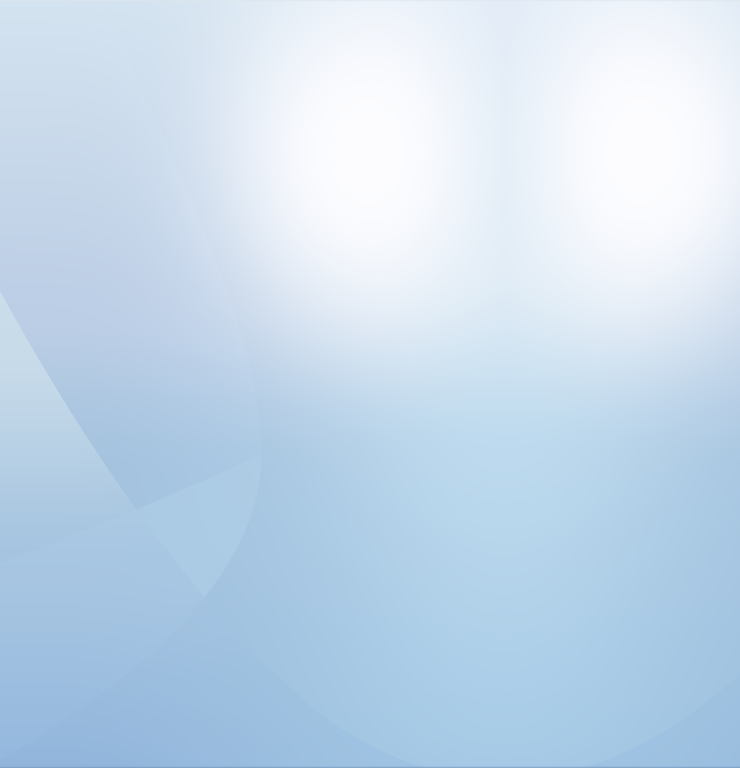
Give the GLSL for this background, as a Shadertoy shader.

```glsl
// Blend four colours down the canvas; depth is 0 at the top, 1 at the bottom.
vec3 ramp(vec3 top, vec3 upper, vec3 lower, vec3 bottom, float a, float b, float depth) {
    vec3 color = mix(top, upper, clamp(depth / a, 0.0, 1.0));
    color = mix(color, lower, smoothstep(a, b, depth));
    return mix(color, bottom, clamp((depth - b) / (1.0 - b), 0.0, 1.0));
}

// Soft oval light with a broad bright core.
float ovalGlow(vec2 offset, vec2 radius) {
    return exp(-pow(length(offset / radius), 2.6));
}

// Right-hand boundary of the curved leaf at height y.
float leafEdge(float y) {
    float rise = y - 0.408;
    float above = sqrt(0.01166 + 0.269 * rise * rise) - 0.108;
    float below = 2.23 * rise * rise;
    return 0.353 - (rise > 0.0 ? above : below);
}

// Upper boundary of the sweeping bowl at position x.
float bowlEdge(float x) {
    float across = x - 0.682;
    return -0.0156 + 1.369 * across * across + 0.014 * sin(7.0 * min(x, 0.4488));
}

void mainImage(out vec4 fragColor, in vec2 fragCoord) {
    vec2 uv = fragCoord / iResolution.xy;
    float depth = 1.0 - uv.y;
    float soft = 1.2 / iResolution.y;
    float fold = abs(uv.x - 0.682);

    // Cool sides and a paler central column
    vec3 side = ramp(vec3(0.83, 0.89, 0.94), vec3(0.74, 0.81, 0.90),
                     vec3(0.64, 0.76, 0.87), vec3(0.61, 0.75, 0.87), 0.38, 0.63, depth);
    vec3 center = ramp(vec3(0.88, 0.92, 0.965), vec3(0.87, 0.92, 0.96),
                       vec3(0.735, 0.85, 0.93), vec3(0.65, 0.79, 0.90), 0.33, 0.62, depth);
    vec3 color = mix(side, center, exp(-pow(fold / 0.27, 2.0)));

    // Twin lights mirrored about the fold
    vec2 offset = vec2(fold - 0.183, uv.y - 0.80);
    float glow = ovalGlow(offset, vec2(offset.x > 0.0 ? 0.20 : 0.157, 0.235));
    color = mix(color, vec3(0.99, 0.99, 1.0), glow);

    // Translucent leaf and its brighter lower facet
    float leaf = smoothstep(-soft, soft, leafEdge(uv.y) - uv.x);
    float facetTop = 0.408 - 0.40 * (0.353 - uv.x) - 0.12 * uv.x * (0.353 - uv.x);
    float facet = leaf * smoothstep(-soft, soft, facetTop - uv.y);
    float leafFade = smoothstep(0.1, 0.3, uv.x);
    color += 0.008 * leaf * leafFade;
    color = mix(color, vec3(0.69, 0.81, 0.90), 0.55 * facet);

    // Sweeping bowl across the lower corners
    vec3 bowl = ramp(vec3(0.88, 0.93, 0.95), vec3(0.785, 0.86, 0.915),
                     vec3(0.645, 0.765, 0.875), vec3(0.57, 0.71, 0.86), 0.43, 0.76, depth);
    float inward = 1.0 - smoothstep(0.15, 0.6, fold);
    bowl = mix(bowl, vec3(0.64, 0.78, 0.89), 0.7 * inward);
    bowl += 0.008 * facet;
    color = mix(color, bowl, smoothstep(-soft, soft, bowlEdge(uv.x) - uv.y));

    // Fine border lines
    color = mix(color, vec3(0.45, 0.59, 0.74), 0.6 * (1.0 - smoothstep(0.001, 0.0025, uv.y)));
    color = mix(color, vec3(0.87, 0.90, 0.92), 0.6 * (1.0 - smoothstep(0.001, 0.0025, depth)));

    fragColor = vec4(clamp(color, 0.0, 1.0), 1.0);
}
```
